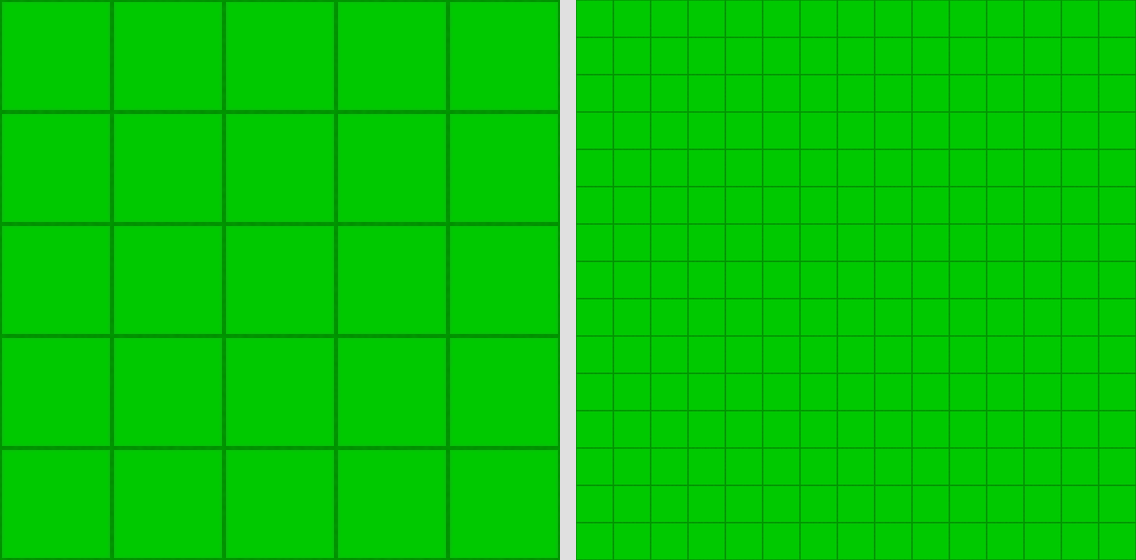
Left, the tile; right, the same tile 3 across and 3 down.
Give the GLSL for this pattern, as a WebGL 1 fragment shader.

```glsl
precision highp float;
// Flat green square tiles, five across and five down, parted by thin dark lines.
// Distance to the nearest grid line gives the lines and a faint dull fringe;
// wrapping gradient noise slightly mottles the fringe and the line tone.

uniform vec2 u_resolution;

vec2 hashGradient(vec2 lattice, float period) {
    lattice = mod(lattice, period);
    float h = fract(sin(dot(lattice, vec2(127.1, 311.7))) * 4375.85);
    return vec2(cos(6.2832 * h), sin(6.2832 * h));
}

// Gradient noise that repeats after a whole number of lattice cells
float gradientNoise(vec2 p, float period) {
    vec2 i = floor(p);
    vec2 f = fract(p);
    vec2 s = f * f * f * (f * (f * 6.0 - 15.0) + 10.0);
    vec2 e = vec2(1.0, 0.0);
    float a = dot(hashGradient(i, period), f);
    float b = dot(hashGradient(i + e.xy, period), f - e.xy);
    float c = dot(hashGradient(i + e.yx, period), f - e.yx);
    float d = dot(hashGradient(i + e.xx, period), f - e.xx);
    return mix(mix(a, b, s.x), mix(c, d, s.x), s.y);
}

void main() {
    vec2 uv = gl_FragCoord.xy / u_resolution;

    // Distance to the vertical (x) and horizontal (y) lines, in canvas units
    vec2 lineDist = (0.5 - abs(fract(uv * 5.0) - 0.5)) / 5.0;
    vec2 soft = max(0.6 / u_resolution, vec2(0.0009));
    vec2 line = 1.0 - smoothstep(0.0036 - soft, 0.0036 + soft, lineDist);
    float mottle = gradientNoise(uv * 90.0, 90.0);

    // Tile face with a dull fringe, stronger beside the vertical lines
    vec2 fringe = 1.0 - smoothstep(0.003, 0.0105, lineDist);
    float dullness = max(fringe.x, 0.6 * fringe.y) * (0.85 + 0.6 * mottle);
    vec3 color = mix(vec3(0.0, 0.79, 0.0), vec3(0.045, 0.73, 0.055), clamp(dullness, 0.0, 1.0));

    // Grid lines
    vec3 lineColor = vec3(0.005, 0.575 + 0.04 * mottle, 0.005);
    color = mix(color, lineColor, max(line.x, line.y));

    gl_FragColor = vec4(color, 1.0);
}
```
